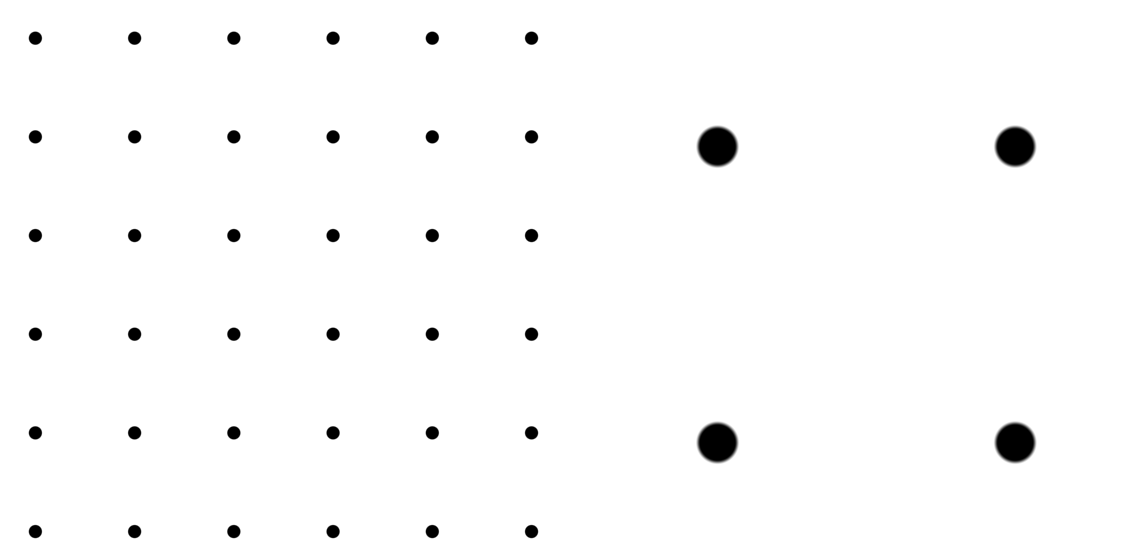
Left: the whole. Right: its middle third, enlarged.
This pattern is drawn by a WebGL 1 fragment shader. Its source:

```glsl
precision highp float;
// Draws a six by six grid of small black dots on a white ground.

uniform vec2 u_resolution;

const vec2 FIRST_DOT = vec2(0.0632, 0.0508); // centre of the lower left dot
const vec2 SPACING = vec2(0.1772, 0.1762);
const float DOT_RADIUS = 0.0117;
const vec3 PAPER = vec3(1.0);
const vec3 INK = vec3(0.0);

// Offset from the nearest point of a grid
vec2 gridOffset(vec2 p, vec2 origin, vec2 spacing) {
  vec2 cell = (p - origin) / spacing;
  return (fract(cell + 0.5) - 0.5) * spacing;
}

// Signed distance to a circle centred at zero
float circleDistance(vec2 p, float radius) {
  return length(p) - radius;
}

// Coverage of a shape, smoothed across its edge
float coverage(float dist, float softness) {
  return 1.0 - smoothstep(-softness, softness, dist);
}

void main() {
  vec2 uv = gl_FragCoord.xy / u_resolution;
  float softness = max(0.0015, 0.75 / min(u_resolution.x, u_resolution.y));

  vec2 offset = gridOffset(uv, FIRST_DOT, SPACING);
  float dot_mask = coverage(circleDistance(offset, DOT_RADIUS), softness);

  gl_FragColor = vec4(mix(PAPER, INK, dot_mask), 1.0);
}
```
